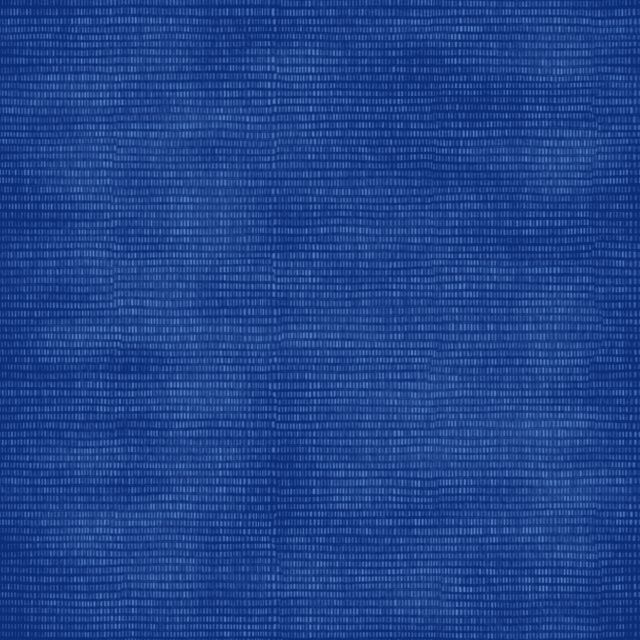
Reproduce this texture procedurally as a Shadertoy shader.

```glsl
// Blue ribbed cloth: horizontal rows of small upright stitches with dark grooves
// and a thin thread between them. Wrapped value noise bends the rows, shifts them
// at a few vertical splices, and varies the tone. All lattices are whole, so it tiles.

const float ROWS = 79.0;            // ribs up the canvas
const float STITCHES = 192.0;       // stitches along each rib
const float SPLICES = 4.0;          // vertical bands where rows step
const float SPLICE_SHIFT = 0.45;    // step height, in rows
const float WOBBLE = 0.26;          // row bending, in rows
const float STITCH_DRIFT = 1.2;     // shared sideways drift, in stitches
const float ROW_JITTER = 0.5;       // offset of each row, in stitches
const float RIB_CORE = 0.22;        // half height of the full rib, in rows
const float RIB_EDGE = 0.46;        // half height where the groove begins
const float RIB_LIGHT = 0.20;
const float STITCH_LIGHT = 0.80;
const float THREAD_LIGHT = 0.30;
const float THREAD_WIDTH = 0.09;    // in rows
const float GROOVE_LEVEL = -0.12;
const float STREAK = 0.50;          // tone change along rows
const float COLUMN = 0.36;          // tone change of single warp threads
const float BAND = 0.18;            // broad vertical bands
const float PATCH = 0.26;           // broad patches
const float GRAIN = 0.34;
const float FLECK_SHARE = 0.002;
const int SAMPLES = 2;              // antialiasing samples per axis
const float TAU = 6.2831853;

const vec3 DEEP_BLUE = vec3(0.07, 0.205, 0.495);
const vec3 PALE_BLUE = vec3(0.26, 0.42, 0.69);

float hash(vec2 p) {
    return fract(sin(dot(p, vec2(127.1, 311.7))) * 43758.545);
}

// Value noise on a lattice of the given whole size, wrapping at its edges.
float noise(vec2 p, vec2 size) {
    vec2 i = floor(p);
    vec2 f = fract(p);
    f = f * f * (3.0 - 2.0 * f);
    vec2 a = mod(i, size);
    vec2 b = mod(i + 1.0, size);
    return mix(mix(hash(a), hash(vec2(b.x, a.y)), f.x),
               mix(hash(vec2(a.x, b.y)), hash(b), f.x), f.y);
}

// The same noise over the canvas, centred on zero.
float tileNoise(vec2 uv, vec2 size) {
    return noise(uv * size, size) - 0.5;
}

// Vertical displacement of the rows, in rows.
float rowOffset(vec2 uv) {
    float cut = 0.72 - 0.10 * tileNoise(uv * vec2(0.0, 1.0), vec2(1.0, 30.0));
    float band = floor(uv.x * SPLICES - cut);
    float shift = noise(vec2(band, uv.y * 26.0), vec2(SPLICES, 26.0)) - 0.5;
    return SPLICE_SHIFT * shift + WOBBLE * tileNoise(uv, vec2(15.0, 36.0));
}

// Lightness of the cloth: 0 in the grooves, about 1 on the brightest stitches.
float clothLight(vec2 uv) {
    vec2 across = uv * vec2(1.0, 0.0);
    float y = uv.y * ROWS + rowOffset(uv);
    float row = mod(floor(y), ROWS);
    float x = uv.x * STITCHES + ROW_JITTER * hash(vec2(row, 7.0))
            + STITCH_DRIFT * tileNoise(across, vec2(48.0, 1.0));
    vec2 cell = vec2(mod(floor(x), STITCHES), row);
    float v = fract(y) - 0.5;

    // Rib and its stitches
    float rib = 1.0 - smoothstep(RIB_CORE, RIB_EDGE, abs(v));
    float stitch = 0.5 + 0.5 * cos(TAU * (fract(x) - 0.5));
    float tuft = mix(0.55, 1.45, hash(cell + 17.0));
    float light = GROOVE_LEVEL + rib * (RIB_LIGHT + STITCH_LIGHT * stitch * tuft);

    // Thin thread lying in the groove
    float grooveDistance = (0.5 - abs(v)) / THREAD_WIDTH;
    float threadTone = 0.5 + tileNoise(uv, vec2(22.0, 53.0));
    light += THREAD_LIGHT * threadTone * exp(-grooveDistance * grooveDistance);

    // Uneven dye
    light *= 1.0 + STREAK * tileNoise(uv, vec2(11.0, 64.0))
           + COLUMN * tileNoise(across, vec2(96.0, 1.0));
    light += BAND * tileNoise(across, vec2(14.0, 1.0))
           + PATCH * tileNoise(uv, vec2(6.0, 5.0))
           + PATCH * tileNoise(uv, vec2(9.0, 21.0));

    // Fibre grain and rare pale flecks
    light += GRAIN * tileNoise(uv, vec2(400.0, 320.0));
    light += 0.45 * rib * stitch * step(1.0 - FLECK_SHARE, hash(cell + 53.0));
    return light;
}

void mainImage(out vec4 fragColor, in vec2 fragCoord) {
    float light = 0.0;
    for (int j = 0; j < SAMPLES; j++) {
        for (int i = 0; i < SAMPLES; i++) {
            vec2 offset = (vec2(i, j) + 0.5) / float(SAMPLES) - 0.5;
            light += clothLight((fragCoord + offset) / iResolution.xy);
        }
    }
    light /= float(SAMPLES * SAMPLES);
    fragColor = vec4(mix(DEEP_BLUE, PALE_BLUE, clamp(light, -0.15, 1.3)), 1.0);
}
```
